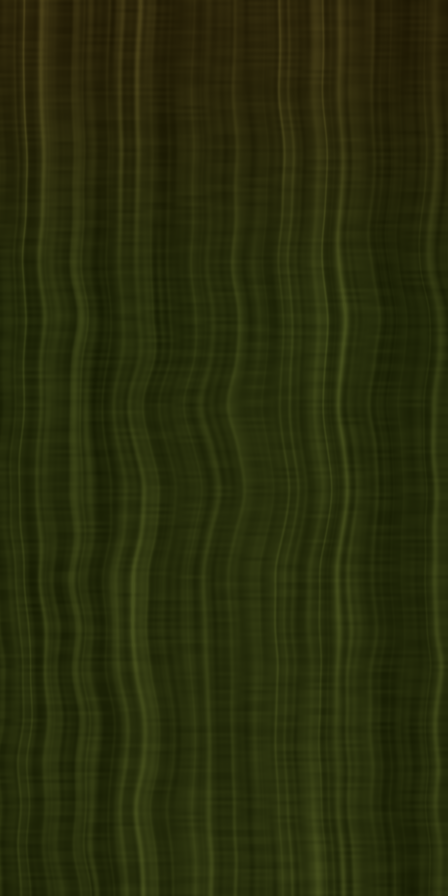
Give the GLSL for this texture, as a Shadertoy shader.

```glsl
// Wavy vertical ribs of dark green woven cloth, fading to brown at the top.
// Jittered ribs at three scales are bent by smooth noise, then shaded
// with fine fibres and faint cross threads.

#define WAVE_SIZE 0.036
#define BROAD_BANDS 9.0
#define WIDE_RIBS 13.0
#define MEDIUM_RIBS 27.0
#define FINE_RIBS 52.0
#define FIBRE_AMOUNT 0.28
#define THREAD_AMOUNT 0.19
#define BROWN_START 0.62
#define DARK_GREEN vec3(0.106, 0.130, 0.020)
#define LIGHT_GREEN vec3(0.268, 0.305, 0.108)
#define DARK_BROWN vec3(0.134, 0.110, 0.020)
#define LIGHT_BROWN vec3(0.285, 0.250, 0.095)

float hash(vec2 p) {
    return fract(sin(dot(p, vec2(127.1, 311.7))) * 43758.55);
}

float noise(vec2 p) {
    vec2 cell = floor(p);
    vec2 f = fract(p);
    f = f * f * (3.0 - 2.0 * f);
    float low = mix(hash(cell), hash(cell + vec2(1.0, 0.0)), f.x);
    float high = mix(hash(cell + vec2(0.0, 1.0)), hash(cell + 1.0), f.x);
    return mix(low, high, f.y);
}

// Soft ridges, one per cell, with random place, width and strength
float ribs(vec2 p, float count, float seed) {
    float x = p.x * count;
    float sum = 0.0;
    for (int k = -1; k <= 1; k++) {
        float id = floor(x) + float(k);
        float center = id + mix(0.2, 0.8, hash(vec2(id, seed)));
        float width = mix(0.14, 0.36, hash(vec2(id, seed + 1.0)));
        float strength = hash(vec2(id, seed + 2.0));
        float fade = 0.5 + noise(vec2(id * 7.0, p.y * 1.6 + seed));
        float d = (x - center) / width;
        sum += exp(-d * d) * strength * strength * fade;
    }
    return sum;
}

// Sideways bend: neighbouring ribs sway together, less near the top
float sway(vec2 p, float height) {
    float bend = noise(vec2(p.x * 3.0, p.y * 5.5)) - 0.5;
    bend += 0.4 * (noise(vec2(p.x * 6.0 + 20.0, p.y * 10.0)) - 0.5);
    return WAVE_SIZE * bend * (1.0 - 0.75 * smoothstep(0.65, 0.95, height));
}

void mainImage(out vec4 fragColor, in vec2 fragCoord) {
    vec2 p = fragCoord / iResolution.x;
    float height = fragCoord.y / iResolution.y;
    vec2 q = vec2(p.x + sway(p, height), p.y);

    // Broad bands and ribs
    float tone = 0.30 * noise(vec2(q.x * BROAD_BANDS + 41.0, q.y * 0.5));
    tone += 0.38 * ribs(q, WIDE_RIBS, 8.0);
    tone += 0.56 * ribs(q, MEDIUM_RIBS, 17.0);
    tone += 0.40 * ribs(q, FINE_RIBS, 31.0);

    // Vertical fibres and horizontal threads
    tone += FIBRE_AMOUNT * (noise(vec2(q.x * 100.0, q.y * 3.0)) - 0.5);
    tone += THREAD_AMOUNT * (noise(vec2(p.x * 14.0, p.y * 125.0)) - 0.5);
    tone = clamp(tone, -0.1, 1.0);

    // Green below, brown above
    float brown = smoothstep(BROWN_START, 1.0, height);
    vec3 green = mix(DARK_GREEN, LIGHT_GREEN, tone);
    vec3 earth = mix(DARK_BROWN, LIGHT_BROWN, tone);
    fragColor = vec4(mix(green, earth, brown), 1.0);
}
```
